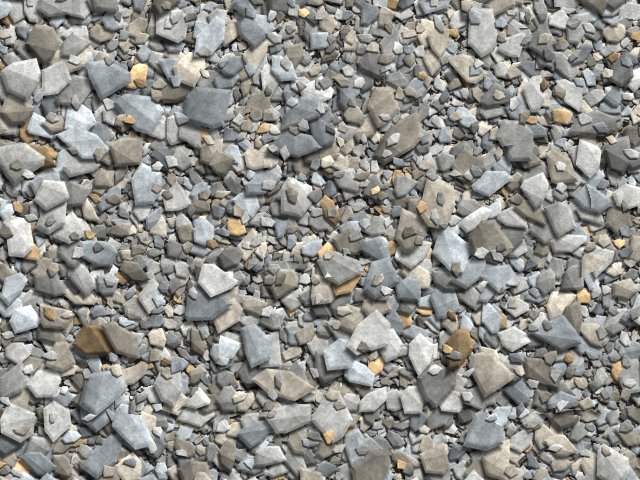
This texture is drawn by a Shadertoy shader. Its source:

```glsl
// Crushed slate gravel: layers of scattered angular stones, small chips first
// and large stones last. Each stone is a stretched convex polygon with bevelled
// edges, a creased face, mineral grain and a short cast shadow.

const float TAU = 6.2831853;
const int LAYERS = 8;
const int SIDES = 6;
const vec2 LIGHT_DIR = vec2(0.45, 0.89);
const vec3 GAP_COLOR = vec3(0.16, 0.14, 0.14);
const vec3 NEUTRAL_TINT = vec3(1.0, 1.0, 0.98);
const vec3 COOL_TINT = vec3(0.96, 1.0, 1.02);
const vec3 WARM_TINT = vec3(1.02, 0.98, 0.90);
const vec3 OCHRE_TINT = vec3(1.14, 0.97, 0.73);

float hash(vec2 p) {
    return fract(sin(dot(p, vec2(127.1, 311.7))) * 43758.5453);
}

vec2 hash2(vec2 p) {
    return vec2(hash(p), hash(p + 71.3));
}

float noise(vec2 p) {
    vec2 i = floor(p), f = fract(p);
    f = f * f * (3.0 - 2.0 * f);
    return mix(mix(hash(i), hash(i + vec2(1, 0)), f.x),
               mix(hash(i + vec2(0, 1)), hash(i + vec2(1, 1)), f.x), f.y);
}

float fbm(vec2 p) {
    float sum = 0.0, amp = 0.5;
    for (int i = 0; i < 4; i++) {
        sum += amp * noise(p);
        p = p * 2.1 + 13.7;
        amp *= 0.55;
    }
    return sum;
}

// Convex polygon: x = distance, y = distance of its shadow, zw = edge normal
vec4 polygon(vec2 p, vec2 shift, float radius, vec2 seed) {
    vec4 shape = vec4(-1.0, -1.0, 0.0, 0.0);
    for (int i = 0; i < SIDES; i++) {
        vec2 r = hash2(seed + float(i) * 5.17);
        float angle = (float(i) + 0.85 * (r.x - 0.5)) * TAU / float(SIDES);
        vec2 n = vec2(cos(angle), sin(angle));
        float d = dot(p, n) - radius * mix(0.65, 1.0, r.y);
        if (d > shape.x) shape.xzw = vec3(d, n);
        shape.y = max(shape.y, d + dot(shift, n));
    }
    return shape;
}

vec3 stoneTint(float pick) {
    vec3 tint = mix(NEUTRAL_TINT, COOL_TINT, step(0.45, pick));
    tint = mix(tint, WARM_TINT, step(0.68, pick));
    return mix(tint, OCHRE_TINT, step(0.94, pick));
}

// Lit face of a stone; q is the local position in units of the radius
vec3 stoneColor(vec2 q, vec4 shape, vec2 light, float radius, float grain, vec2 seed) {
    vec2 r = hash2(seed + 23.9);
    float tone = mix(0.47, 0.82, r.x);
    float turn = TAU * hash(seed + 41.1);
    vec2 tilt = vec2(cos(turn), sin(turn));

    // Broad slope plus one crease dividing the face
    float crease = smoothstep(-0.04, 0.04, dot(q, tilt) - 0.5 * (r.y - 0.3));
    tone += 0.07 * dot(q, tilt.yx) + 0.13 * crease * dot(tilt, light);

    // Bevelled rim, bright toward the light
    float rim = smoothstep(-0.24, -0.08, shape.x / radius);
    tone += rim * (0.17 * dot(shape.zw, light) - 0.04);
    tone *= 1.0 + grain;
    return tone * stoneTint(hash(seed + 57.7));
}

// Paints one grid of jittered stones over the color below
vec3 paintLayer(vec3 color, vec2 uv, float cell, float density, float grain,
                float blur, float layer) {
    vec2 home = floor(uv / cell);
    for (int j = -1; j <= 1; j++)
    for (int i = -1; i <= 1; i++) {
        vec2 id = home + vec2(i, j);
        vec2 seed = id + layer * 37.0;
        if (hash(seed + 9.3) > density) continue;

        vec2 center = (id + 0.5 + 0.7 * (hash2(seed) - 0.5)) * cell;
        float radius = cell * mix(0.42, 0.62, hash(seed + 3.1));
        float angle = TAU * hash(seed + 17.3);
        float c = cos(angle), s = sin(angle);
        mat2 turn = mat2(c, -s, s, c);
        float stretch = mix(1.0, 1.38, hash(seed + 29.5));
        vec2 squash = vec2(1.0 / stretch, stretch);
        vec2 q = turn * (uv - center) * squash;
        vec2 light = turn * LIGHT_DIR;

        vec4 shape = polygon(q, light * squash * radius * 0.28, radius, seed);
        float shadow = 1.0 - smoothstep(-0.15, 0.12, shape.y / radius);
        float cover = 1.0 - smoothstep(-blur, blur, shape.x);
        color *= 1.0 - 0.62 * shadow;
        color = mix(color, stoneColor(q / radius, shape, light, radius, grain, seed), cover);
    }
    return color;
}

void mainImage(out vec4 fragColor, in vec2 fragCoord) {
    vec2 uv = fragCoord / iResolution.y;
    float blur = 0.8 / iResolution.y;
    float grain = 0.34 * (fbm(uv * 75.0) - 0.46) + 0.14 * (noise(uv * 290.0) - 0.5);
    float chipZone = smoothstep(0.45, 0.8, noise(uv * 3.5 + 4.0));

    // Stones grow with each layer and thin out where chips gather
    vec3 color = GAP_COLOR * (1.0 + grain);
    for (int k = 0; k < LAYERS; k++) {
        float t = float(k) / float(LAYERS - 1);
        float density = mix(0.95, 0.46, t) * (1.0 - 0.5 * t * chipZone);
        color = paintLayer(color, uv, 0.015 * pow(5.4, t), density, grain, blur, float(k));
    }

    // A few loose chips on top
    color = paintLayer(color, uv, 0.024, 0.1 + 0.15 * chipZone, grain, blur, 11.0);
    fragColor = vec4(clamp(color, 0.0, 1.0), 1.0);
}
```
